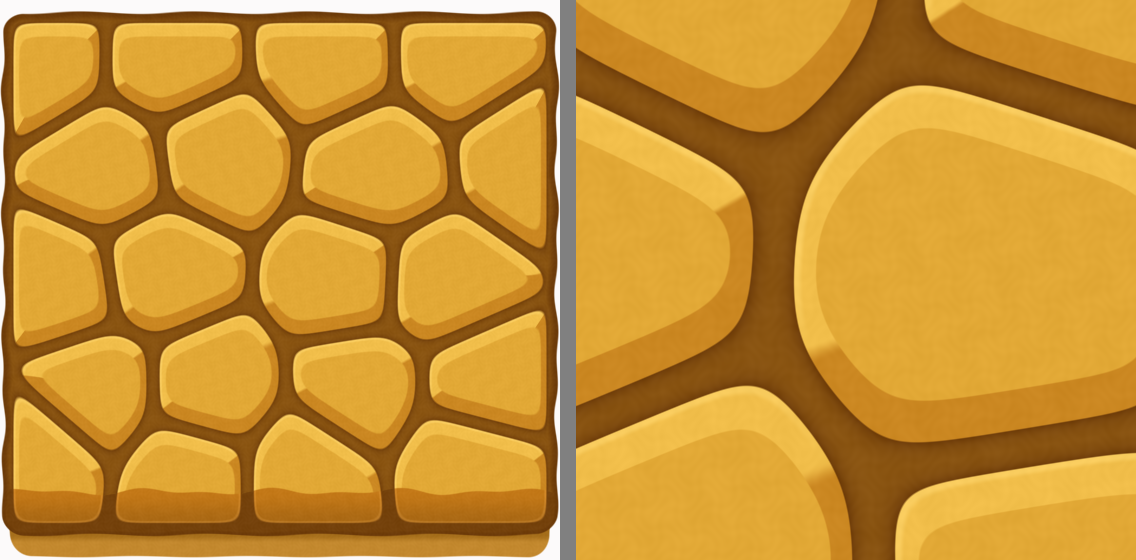
Left: the whole. Right: its middle third, enlarged.
This texture is drawn by a WebGL 2 fragment shader. Its source:

```glsl
#version 300 es
precision highp float;

uniform vec2 u_resolution;
out vec4 outColor;

#define COLS 4
#define ROWS 5
#define STAGGER 0.19
#define JITTER 0.42
#define HALF_GAP 0.0115
#define ROUNDING 0.0115
#define BEVEL_SIDE 0.010
#define BEVEL_TOP 0.014
#define FRONT_Y 0.122
#define GRAIN 0.012

const vec2 WALL_LO = vec2(0.024, 0.066);
const vec2 WALL_HI = vec2(0.976, 0.959);
const vec2 LIGHT = vec2(-0.447, 0.894);

const vec3 FACE = vec3(0.885, 0.660, 0.210);
const vec3 LIT = vec3(0.945, 0.745, 0.290);
const vec3 RIM = vec3(0.985, 0.815, 0.390);
const vec3 SHADE = vec3(0.795, 0.530, 0.130);
const vec3 FRONT = vec3(0.715, 0.440, 0.085);
const vec3 MORTAR = vec3(0.545, 0.335, 0.070);
const vec3 DARK = vec3(0.425, 0.230, 0.035);
const vec3 LIP = vec3(0.765, 0.535, 0.180);
const vec3 PAPER = vec3(0.99, 0.98, 0.98);

vec2 hash2(vec2 p) {
    vec2 q = vec2(dot(p, vec2(127.1, 311.7)), dot(p, vec2(269.5, 183.3)));
    return fract(sin(q) * 43758.5453);
}

// Centre of one stone on a staggered, jittered grid
vec2 stoneSite(int i) {
    vec2 id = vec2(i % COLS, i / COLS);
    float side = mod(id.y, 2.0) < 0.5 ? -STAGGER : STAGGER;
    vec2 cell = id + 0.5 + vec2(side, 0.0) + JITTER * (hash2(id + 3.0) - 0.5);
    return mix(WALL_LO, WALL_HI, cell / vec2(COLS, ROWS));
}

int nearestStone(vec2 p) {
    int best = 0;
    float bestDist = 9.0;
    for (int i = 0; i < COLS * ROWS; i++) {
        float d = distance(p, stoneSite(i));
        if (d < bestDist) { bestDist = d; best = i; }
    }
    return best;
}

// Weight of one straight edge: xy = weighted outward normal, z = weight
vec3 edgeWeight(float d, vec2 n, float bevel) {
    d -= bevel * (BEVEL_SIDE + BEVEL_TOP * abs(n.y));
    float w = exp(-d / ROUNDING);
    return vec3(n * w, w);
}

// Rounded depth inside a stone: xy = blended edge normal, z = depth
vec3 stoneDepth(vec2 p, int id, float bevel) {
    vec2 site = stoneSite(id);
    vec2 lo = p - WALL_LO + HALF_GAP, hi = WALL_HI - p + HALF_GAP;
    vec3 sum = edgeWeight(lo.x, vec2(-1, 0), bevel) + edgeWeight(hi.x, vec2(1, 0), bevel)
             + edgeWeight(lo.y, vec2(0, -1), bevel) + edgeWeight(hi.y, vec2(0, 1), bevel);
    for (int i = 0; i < COLS * ROWS; i++) {
        if (i == id) continue;
        vec2 other = stoneSite(i);
        vec2 n = normalize(other - site);
        sum += edgeWeight(dot(0.5 * (site + other) - p, n), n, bevel);
    }
    return vec3(sum.xy / sum.z, -ROUNDING * log(sum.z) - HALF_GAP);
}

float roundedBox(vec2 p, vec2 lo, vec2 hi, float r) {
    vec2 q = abs(p - 0.5 * (lo + hi)) - 0.5 * (hi - lo) + r;
    return length(max(q, 0.0)) + min(max(q.x, q.y), 0.0) - r;
}

float grain(vec2 p) {
    float a = sin(p.x * 410.0 + 2.5 * sin(p.y * 233.0)) * sin(p.y * 370.0 + 2.5 * sin(p.x * 271.0));
    float b = sin(p.x * 163.0 - p.y * 97.0 + 2.0 * sin(p.y * 119.0 + p.x * 61.0));
    return 0.65 * a + 0.35 * b;
}

void main() {
    vec2 p = gl_FragCoord.xy / u_resolution;
    float aa = 1.0 / min(u_resolution.x, u_resolution.y);

    // Silhouettes of the slab and the lip under it
    float wobble = 0.0022 * (sin(p.y * 27.0 + 1.0) + sin(p.x * 31.0 + p.y * 58.0));
    float slab = roundedBox(p, vec2(0.006, 0.043), vec2(0.994, 0.979), 0.036) + wobble;
    float lip = roundedBox(p, vec2(0.017, 0.005), vec2(0.983, 0.110), 0.040) + 0.5 * wobble;

    // Stone under this point, with its inset face
    int id = nearestStone(p);
    vec3 stone = stoneDepth(p, id, 0.0);
    float face = stoneDepth(p, id, 1.0).z;
    float light = dot(stone.xy, LIGHT);
    float lit = smoothstep(-0.06, 0.06, light);

    // Front side along the bottom
    float frontLine = FRONT_Y + 0.004 * sin(p.x * 29.0) + 0.003 * sin(p.x * 53.0 + 1.0);
    float front = smoothstep(aa, -aa, p.y - frontLine);

    // Mortar, darker beside stones and at the rim
    float shadow = exp(min(stone.z, 0.0) / 0.0045);
    shadow = max(shadow, smoothstep(-0.020, -0.002, slab));
    shadow = max(shadow, 0.75 * front);
    vec3 mortar = mix(MORTAR, DARK, shadow);

    // Stone surface: bevel, bright rim, flat face, front
    vec3 surface = mix(SHADE, LIT, lit);
    float rim = smoothstep(0.0055, 0.002, stone.z) * smoothstep(0.0, 0.5, light);
    surface = mix(surface, RIM, 0.8 * rim);
    surface = mix(surface, FACE, smoothstep(-aa, aa, face));
    vec3 frontColor = FRONT * (0.93 + 0.14 * smoothstep(WALL_LO.y, FRONT_Y, p.y));
    frontColor += 0.06 * smoothstep(0.005, 0.002, stone.z);
    surface = mix(surface, frontColor, front);

    // Layers from back to front
    vec3 slabColor = mix(mortar, surface, smoothstep(-aa, aa, stone.z));
    vec3 lipColor = mix(LIP, SHADE * 0.82, smoothstep(0.030, 0.044, p.y));
    slabColor += GRAIN * grain(p);
    lipColor += GRAIN * grain(p);
    vec3 color = mix(PAPER, lipColor, smoothstep(aa, -aa, lip));
    color = mix(color, slabColor, smoothstep(aa, -aa, slab));
    outColor = vec4(color, 1.0);
}
```
